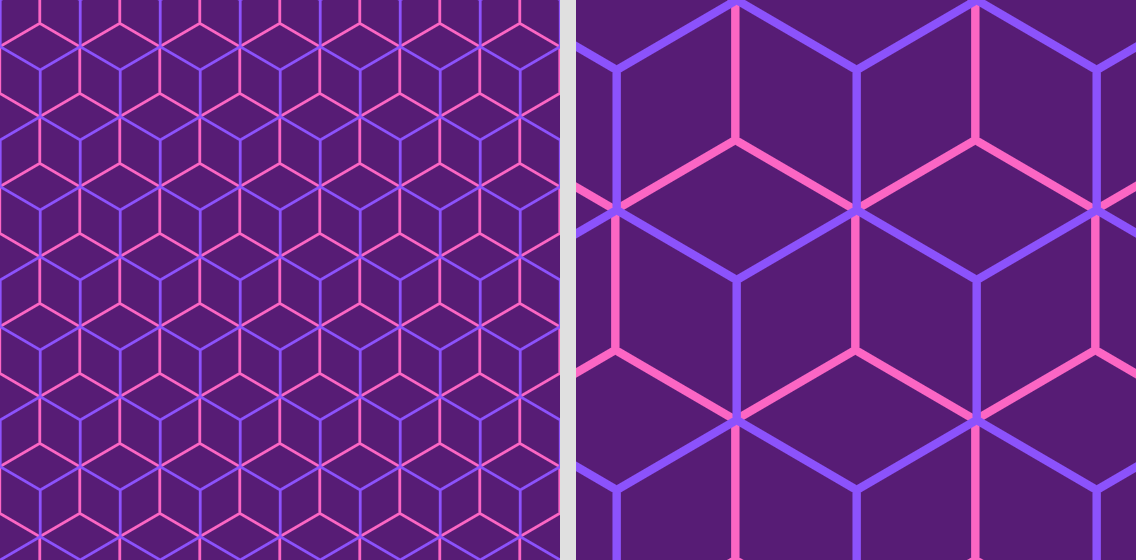
Left: the whole. Right: its middle third, enlarged.
Reproduce this pattern procedurally as a Shadertoy shader.

```glsl
const vec2  REPEATS     = vec2(7.0, 4.0);        // whole repeats across and down
const vec2  NODE_ORIGIN = vec2(0.0, 2.0 / 3.0);  // first node, in repeats
const float LINE_WIDTH  = 0.005;                 // fraction of the canvas
const vec2  LAYER_SHIFT = vec2(0.0004, 0.0);     // slight offset between line layers
const vec3  GROUND = vec3(0.340, 0.110, 0.460);
const vec3  VIOLET = vec3(0.550, 0.320, 0.990);
const vec3  PINK   = vec3(0.990, 0.400, 0.770);

// Offset from the nearest node of the staggered lattice, in canvas units
vec2 nearestNode(vec2 uv) {
    vec2 cell = uv * REPEATS - NODE_ORIGIN;
    vec2 a = fract(cell + 0.5) - 0.5;
    vec2 b = fract(cell) - 0.5;
    vec2 regular = vec2(1.0, sqrt(3.0));  // makes the hexagonal cells equilateral
    vec2 sa = a * regular, sb = b * regular;
    return (dot(sa, sa) < dot(sb, sb) ? a : b) / REPEATS;
}

float segmentDistance(vec2 p, vec2 end) {
    float t = clamp(dot(p, end) / dot(end, end), 0.0, 1.0);
    return length(p - end * t);
}

// Three arms from a node to alternate corners of its hexagon
float armsDistance(vec2 p) {
    p.x = abs(p.x);
    float upright = segmentDistance(p, vec2(0.0, 1.0 / 3.0) / REPEATS);
    float slanted = segmentDistance(p, vec2(0.5, -1.0 / 6.0) / REPEATS);
    return min(upright, slanted);
}

float lineCoverage(float dist, float pixel) {
    return clamp((0.5 * LINE_WIDTH - dist) / pixel + 0.5, 0.0, 1.0);
}

void mainImage(out vec4 fragColor, in vec2 fragCoord) {
    vec2 uv = fragCoord / iResolution.xy;
    float pixel = 1.0 / min(iResolution.x, iResolution.y);

    // Pink arms mirror the violet ones and lie beneath them
    float pinkDist   = armsDistance(-nearestNode(uv + LAYER_SHIFT));
    float violetDist = armsDistance(nearestNode(uv - LAYER_SHIFT));

    vec3 color = mix(GROUND, PINK, lineCoverage(pinkDist, pixel));
    color = mix(color, VIOLET, lineCoverage(violetDist, pixel));
    fragColor = vec4(color, 1.0);
}
```
